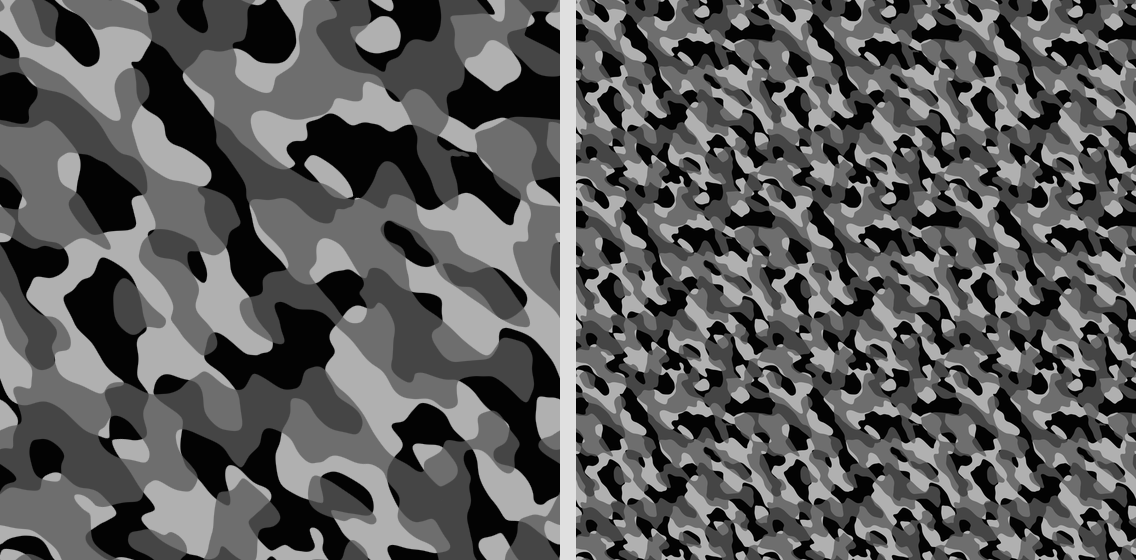
Left, the tile; right, the same tile 3 across and 3 down.
This pattern is drawn by a Shadertoy shader. Its source:

```glsl
// Seamless four-tone grey camouflage: two warped noise masks overlap to form black, dark, mid and light blobs.

const vec3 BLACK = vec3(0.01);
const vec3 DARK  = vec3(0.27);
const vec3 MID   = vec3(0.43);
const vec3 LIGHT = vec3(0.69);

const vec2  BLOB_CELLS  = vec2(9.0, 8.0); // whole noise cells across the canvas
const float BLOB_SHEAR  = 4.0;            // whole cells of diagonal lean per tile
const vec2  WARP_CELLS  = vec2(4.0, 4.0);
const float WARP_SHEAR  = 1.0;
const float WARP_AMOUNT = 0.04;           // in canvas widths
const float DETAIL      = 0.3;            // weight of the finer octave
const float SHADE_BIAS  = 0.0;            // raises the share of black and dark
const float VEIL_BIAS   = 0.012;          // raises the share of mid and dark
const float EDGE_PIXELS = 1.2;            // antialiasing width

// Integer hash giving two values in 0..1
vec2 hash2(vec2 cell, float seed) {
    uvec3 v = uvec3(ivec3(cell, seed)) * 1664525u + 1013904223u;
    v.x += v.y * v.z; v.y += v.z * v.x; v.z += v.x * v.y;
    v ^= v >> 16u;
    v.x += v.y * v.z; v.y += v.z * v.x; v.z += v.x * v.y;
    return vec2(v.xy >> 8u) / 16777216.0;
}

// Slope contribution of one lattice corner, wrapped on the sheared lattice
float corner(vec2 cell, vec2 offset, vec2 cells, float shear, float seed) {
    float row = floor((cell.y + 0.5) / cells.y);
    cell -= row * vec2(shear, cells.y);
    cell.x -= cells.x * floor((cell.x + 0.5) / cells.x);
    vec2 slope = normalize(hash2(cell, seed) * 2.0 - 1.0 + 1e-4);
    return dot(slope, offset);
}

// Gradient noise that repeats once per unit square
float tileNoise(vec2 uv, vec2 cells, float shear, float seed) {
    uv += hash2(vec2(3.0, 7.0), seed);
    vec2 p = uv * cells + vec2(shear * uv.y, 0.0);
    vec2 c = floor(p), f = p - c;
    vec2 w = f * f * f * (f * (f * 6.0 - 15.0) + 10.0);
    vec2 e = vec2(1.0, 0.0);
    float low  = mix(corner(c, f, cells, shear, seed),
                     corner(c + e, f - e, cells, shear, seed), w.x);
    float high = mix(corner(c + e.yx, f - e.yx, cells, shear, seed),
                     corner(c + e.xx, f - e.xx, cells, shear, seed), w.x);
    return mix(low, high, w.y);
}

// Warped two-octave field whose zero line outlines the blobs
float blobField(vec2 uv, float seed) {
    vec2 warp = vec2(tileNoise(uv, WARP_CELLS, WARP_SHEAR, seed),
                     tileNoise(uv, WARP_CELLS, WARP_SHEAR, seed + 1.0));
    uv += WARP_AMOUNT * warp;
    return tileNoise(uv, BLOB_CELLS, BLOB_SHEAR, seed + 2.0)
         + DETAIL * tileNoise(uv, BLOB_CELLS * 2.0, BLOB_SHEAR * 2.0, seed + 3.0);
}

// Antialiased step at zero
float mask(float field) {
    float width = length(vec2(dFdx(field), dFdy(field))) * EDGE_PIXELS;
    return clamp(0.5 + field / max(width, 1e-5), 0.0, 1.0);
}

void mainImage(out vec4 fragColor, in vec2 fragCoord) {
    vec2 uv = fragCoord / iResolution.xy;

    float shade = mask(blobField(uv, 11.0) + SHADE_BIAS);
    float veil  = mask(blobField(uv, 47.0) + VEIL_BIAS);

    // The veil greys both sides of the shade mask
    vec3 bright = mix(LIGHT, MID, veil);
    vec3 deep   = mix(BLACK, DARK, veil);
    fragColor = vec4(mix(bright, deep, shade), 1.0);
}
```
